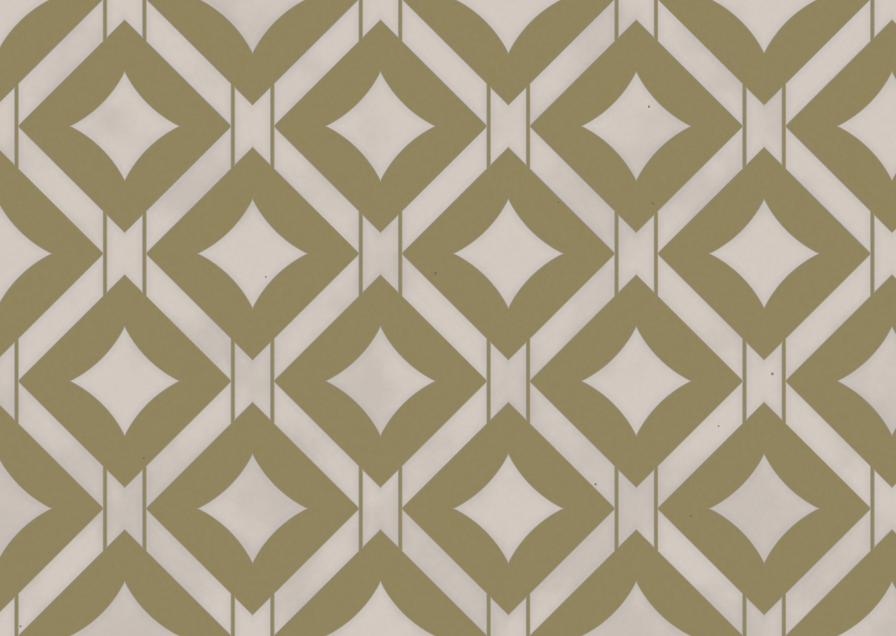
This pattern is drawn by a Shadertoy shader. Its source:

```glsl
// Staggered olive diamond frames with concave pale stars and paired vertical bars

const vec3 OLIVE = vec3(0.568, 0.520, 0.370);
const vec3 PALE  = vec3(0.825, 0.788, 0.755);
const vec3 SHADE = vec3(0.765, 0.730, 0.700);
const vec3 RIM   = vec3(0.560, 0.555, 0.520);
const vec3 PIT   = vec3(0.400, 0.370, 0.310);

// Lattice steps per canvas height; one step is half a repeat
const vec2 STEPS = vec2(4.973, 4.99);
const vec2 SHIFT = vec2(0.025, 0.0);

float hash(vec2 p) {
    vec3 q = fract(p.xyx * 0.1031);
    q += dot(q, q.yzx + 33.33);
    return fract((q.x + q.y) * q.z);
}

float valueNoise(vec2 p) {
    vec2 i = floor(p), f = fract(p);
    f = f * f * (3.0 - 2.0 * f);
    float low  = mix(hash(i), hash(i + vec2(1, 0)), f.x);
    float high = mix(hash(i + vec2(0, 1)), hash(i + vec2(1, 1)), f.x);
    return mix(low, high, f.y);
}

float fbm(vec2 p) {
    float sum = 0.0, amp = 0.5;
    for (int i = 0; i < 4; i++) {
        sum += amp * valueNoise(p);
        p = p * 2.03 + 17.0;
        amp *= 0.5;
    }
    return sum;
}

// Offset from the nearest lattice point whose coordinates have an odd sum
vec2 staggeredCell(vec2 p) {
    vec2 r = mod(vec2(p.x + p.y, p.x - p.y), 2.0) - 1.0;
    return 0.5 * vec2(r.x + r.y, r.x - r.y);
}

float diamond(vec2 d, float halfSize) {
    return (abs(d.x) + abs(d.y) - halfSize) * 0.7071;
}

// Star bounded by four arcs, with tips at distance tip from its middle
float concaveStar(vec2 d, float tip, float arcCentre) {
    float radius = length(vec2(arcCentre - tip, arcCentre));
    return radius - length(abs(d) - arcCentre);
}

// Pair of vertical bars around every lattice column
float barPair(float x, float offset, float halfWidth) {
    float local = abs(fract(x + 0.5) - 0.5);
    return abs(local - offset) - halfWidth;
}

// Signed distance to the olive areas
float oliveShape(vec2 p) {
    vec2 d = staggeredCell(p);
    float solid = min(diamond(d, 0.834), barPair(p.x, 0.154, 0.0135));
    return max(solid, -concaveStar(d, 0.43, 0.845));
}

// Sparse round flecks, one candidate per grid square
float flecks(vec2 p, float density, float radius, float aa) {
    vec2 id = floor(p);
    vec2 centre = 0.2 + 0.6 * vec2(hash(id + 7.3), hash(id + 41.9));
    float size = radius * mix(0.5, 1.0, hash(id + 83.1));
    float dist = length(fract(p) - centre) - size;
    return step(hash(id), density) * (1.0 - smoothstep(-aa, aa, dist));
}

void mainImage(out vec4 fragColor, in vec2 fragCoord) {
    vec2 p = fragCoord / iResolution.y * STEPS + SHIFT;
    float aa = 0.7 * STEPS.y / iResolution.y;
    float dist = oliveShape(p);

    // Pale ground: soft mottling, darker low down and along the edges
    float height = fragCoord.y / iResolution.y;
    float cloud = fbm(p * 1.7);
    float shade = 0.75 * smoothstep(0.42, 0.75, cloud + 0.14 * (0.5 - height));
    shade += 0.5 * (1.0 - smoothstep(0.0, 0.07, dist));
    vec3 ground = mix(PALE, SHADE, clamp(shade, 0.0, 1.0));

    // Olive ink with a thin grey rim
    float ink = 1.0 - smoothstep(-aa, aa, dist);
    vec3 colour = mix(ground, OLIVE, ink);
    float rim = 1.0 - smoothstep(0.003, 0.003 + aa, abs(dist));
    colour = mix(colour, RIM, 0.4 * rim);

    // Fine grain and a few worn flecks
    colour += 0.012 * (valueNoise(p * 45.0) - 0.5);
    colour = mix(colour, PIT, 0.6 * flecks(p * 4.0, 0.02, 0.05, aa * 4.0));

    fragColor = vec4(colour, 1.0);
}
```
